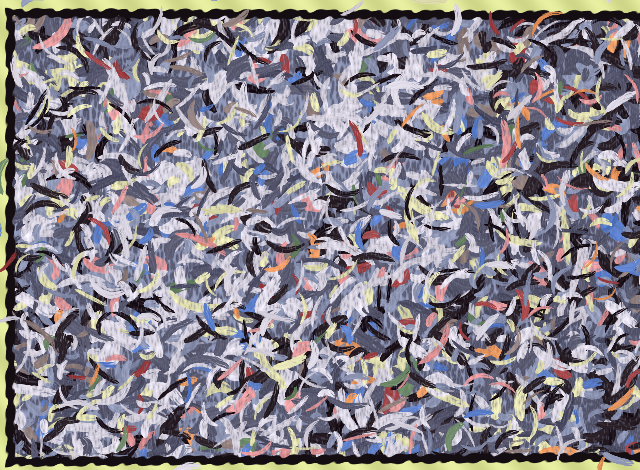
Reproduce this texture procedurally as a WebGL 1 fragment shader.

```glsl
precision highp float;
// Dense abstract painting: layered curved brush strokes inside a rough black frame line.

uniform vec2 u_resolution;

const vec3 INK = vec3(0.13, 0.09, 0.12);
const vec3 SLATE = vec3(0.32, 0.32, 0.41);
const vec3 BLUE_GREY = vec3(0.54, 0.57, 0.69);
const vec3 TAUPE = vec3(0.56, 0.49, 0.48);
const vec3 CREAM = vec3(0.87, 0.86, 0.68);
const vec3 LAVENDER = vec3(0.84, 0.82, 0.87);
const vec3 PINK = vec3(0.87, 0.58, 0.59);
const vec3 ORANGE = vec3(0.90, 0.58, 0.36);
const vec3 RED = vec3(0.62, 0.25, 0.26);
const vec3 GREEN = vec3(0.40, 0.51, 0.38);
const vec3 BLUE = vec3(0.34, 0.48, 0.78);
const vec3 MARGIN = vec3(0.86, 0.89, 0.58);

vec2 hash2(vec2 c) {
  vec2 k = vec2(dot(c, vec2(127.1, 311.7)), dot(c, vec2(269.5, 183.3)));
  return fract(sin(k) * 43758.5);
}

vec2 turn(vec2 p, float angle) {
  float c = cos(angle), s = sin(angle);
  return vec2(c * p.x + s * p.y, c * p.y - s * p.x);
}

// Distance to the nearest scattered point
float cellular(vec2 p) {
  vec2 home = floor(p);
  float nearest = 2.0;
  for (int j = -1; j <= 1; j++)
    for (int i = -1; i <= 1; i++) {
      vec2 cell = home + vec2(i, j);
      nearest = min(nearest, distance(p, cell + hash2(cell)));
    }
  return nearest;
}

// Hair marks running along x, from -1 to 1
float bristles(vec2 q) {
  return 0.5 * sin(q.y * 7.0 + 1.5 * sin(q.x * 1.3))
       + 0.5 * sin(q.y * 15.0 + q.x * 0.8 + 2.0 * sin(q.x * 2.1));
}

// Broad light and dark areas of the composition
float daylight(vec2 p) {
  vec2 glow = p - vec2(0.58, 0.62);
  float waves = sin(p.x * 9.0 + 2.0 * sin(p.y * 7.0)) * sin(p.y * 11.0 + p.x * 4.0);
  return 0.15 * exp(-7.0 * dot(glow, glow)) - 0.16 * smoothstep(0.9, 1.3, p.x) + 0.09 * waves;
}

// Paint ordered from dark to light; "tint" selects the accent
vec3 pigment(float tone, float tint) {
  if (tone < 0.17) return INK;
  if (tone < 0.37) return SLATE;
  if (tone < 0.53) return BLUE_GREY;
  if (tone < 0.57) return BLUE;
  if (tone < 0.68) {
    if (tint < 0.30) return PINK;
    if (tint < 0.45) return ORANGE;
    if (tint < 0.60) return RED;
    if (tint < 0.72) return GREEN;
    return TAUPE;
  }
  return tone < 0.76 ? CREAM : LAVENDER;
}

// One stroke per cell; size is half length and half width, lean is mean angle and spread
vec3 strokeLayer(vec3 color, vec2 p, float scale, vec2 size, vec2 lean,
                 vec2 tones, float density, float seed) {
  vec2 g = p * scale;
  vec2 home = floor(g);
  for (int j = -1; j <= 1; j++)
    for (int i = -1; i <= 1; i++) {
      vec2 cell = home + vec2(i, j);
      vec2 spot = cell + hash2(cell + seed);
      vec2 pose = hash2(cell + seed + 17.3);
      vec2 form = hash2(cell + seed + 41.9);
      vec2 hue = hash2(cell + seed + 73.1);
      vec2 q = turn(g - spot, lean.x + lean.y * (pose.x - 0.5));
      float reach = size.x * (0.6 + 0.4 * pose.y);
      float u = q.x / reach;
      q.y += (form.x - 0.5) * reach * (u * u - 0.4);
      float width = size.y * (0.55 + 0.45 * form.y) * sqrt(max(0.0, 1.0 - u * u * u * u));
      float hair = bristles(q / size.y + form * 6.0);
      float body = width - abs(q.y) - 0.1 * size.y * (hair + 1.0);
      float cover = smoothstep(0.0, 0.0022 * scale, body);
      cover *= 1.0 - 0.75 * smoothstep(0.1, 0.8, hair) * smoothstep(-0.3, 1.0, u);
      cover *= step(fract(pose.x * 7.0 + form.y * 5.0), density);
      float tone = mix(tones.x, tones.y, clamp(hue.x + daylight(spot / scale), 0.0, 1.0));
      vec3 paint = pigment(tone, hue.y) + 0.10 * (form.y - 0.5) + 0.035 * hair;
      color = mix(color, paint, cover);
    }
  return color;
}

// Pale margin and rough black line on the left, top and bottom
vec3 frameEdges(vec3 color, vec2 p) {
  float rough = 0.002 * sin(p.x * 83.0 + p.y * 71.0) + 0.002 * sin(p.x * 197.0 - p.y * 161.0);
  vec3 inset = vec3(p.x - 0.022, 0.972 - 0.004 * p.x - p.y, p.y - 0.017 - 0.008 * p.x) + rough;
  float side = min(inset.x, min(inset.y, inset.z));
  color = mix(color, MARGIN + 0.05 * sin(p.x * 60.0 + p.y * 45.0), smoothstep(0.002, -0.002, side));
  return mix(color, INK * 0.6, smoothstep(0.011, 0.008, abs(side) + 0.5 * abs(rough)));
}

void main() {
  vec2 p = gl_FragCoord.xy / u_resolution.y;
  float grain = cellular(p * vec2(150.0, 50.0));
  vec3 color = mix(SLATE, BLUE_GREY, smoothstep(0.2, 0.8, grain + daylight(p)));

  // Underpainting, dark gestures, then pale gestures
  color = strokeLayer(color, p, 16.0, vec2(0.80, 0.42), vec2(0.8, 3.0), vec2(0.0, 1.0), 1.0, 3.1);
  color = strokeLayer(color, p, 24.0, vec2(0.80, 0.36), vec2(1.0, 3.1), vec2(0.0, 1.0), 0.9, 9.7);
  color = strokeLayer(color, p, 11.0, vec2(0.62, 0.20), vec2(0.2, 2.4), vec2(0.0, 0.36), 0.8, 15.2);
  color = strokeLayer(color, p, 30.0, vec2(0.75, 0.33), vec2(0.9, 2.5), vec2(0.3, 1.0), 0.6, 22.6);
  color = strokeLayer(color, p, 9.0, vec2(0.60, 0.13), vec2(0.7, 3.1), vec2(0.62, 1.0), 0.75, 31.4);
  color = strokeLayer(color, p, 17.0, vec2(0.80, 0.17), vec2(0.6, 2.8), vec2(0.0, 0.28), 0.55, 38.8);
  color = strokeLayer(color, p, 20.0, vec2(0.80, 0.15), vec2(0.8, 3.1), vec2(0.6, 1.0), 0.6, 47.5);

  // Dry vertical scumble, frame, and a few strokes crossing it
  color = mix(color, BLUE_GREY, 0.35 * smoothstep(0.3, 0.1, grain)) * (0.91 + 0.2 * grain);
  color = frameEdges(color, p);
  color = strokeLayer(color, p, 14.0, vec2(0.60, 0.15), vec2(0.8, 2.4), vec2(0.4, 1.0), 0.25, 56.3);
  gl_FragColor = vec4(color, 1.0);
}
```
